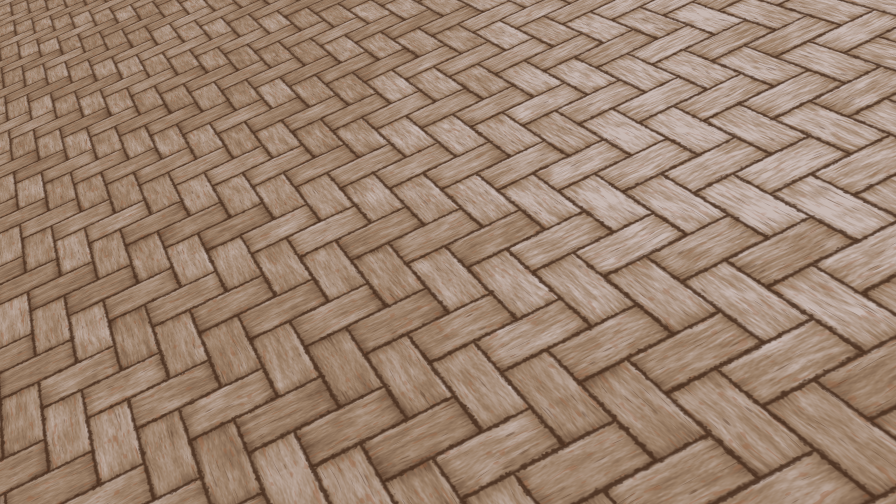
A Shadertoy shader for this texture:

```glsl
// A woven mat of flat wooden strips in a two-over-two twill, seen at an angle.
// The canvas is projected onto the mat plane, split into 2x1 herringbone floats,
// and each float gets fibrous grain, a bowed profile, ragged gaps and a soft sheen.

// Projection: steps of one strip at the canvas centre (unit: canvas height)
const vec2 STEP_A = vec2(0.0764, 0.0370);    // along the rising strips
const vec2 STEP_B = vec2(0.0424, -0.0435);   // along the falling strips
const vec2 CONVERGENCE = vec2(0.0047, -0.0442);
const vec2 WEAVE_SHIFT = vec2(-0.05, 0.24);

// Colours
const vec3 DARK  = vec3(0.30, 0.19, 0.125);
const vec3 TAN   = vec3(0.605, 0.495, 0.40);
const vec3 SHEEN = vec3(0.78, 0.72, 0.70);
const vec3 RUST  = vec3(0.60, 0.37, 0.24);

// Surface
const float GAP_WIDTH = 0.022;
const float GAP_RAGGED = 0.055;
const float BASE_TONE = 0.61;
const float STRIP_VARIATION = 0.15;
const float GRAIN_STRENGTH = 0.62;
const float GLOSS_STRENGTH = 0.24;
const vec2 GLOSS_CENTRE = vec2(0.62, 0.30);
const int SAMPLES = 2;                       // per axis

float hash(vec2 p) {
    return fract(sin(dot(p, vec2(127.1, 311.7))) * 43758.547);
}

float noise(vec2 p) {
    vec2 i = floor(p), f = fract(p);
    f = f * f * (3.0 - 2.0 * f);
    return mix(mix(hash(i), hash(i + vec2(1, 0)), f.x),
               mix(hash(i + vec2(0, 1)), hash(i + vec2(1, 1)), f.x), f.y);
}

// Inverse perspective: canvas position to strip coordinates
vec2 toWeave(vec2 q) {
    float det = STEP_A.x * STEP_B.y - STEP_A.y * STEP_B.x;
    vec2 m = vec2(q.x * STEP_B.y - q.y * STEP_B.x,
                  STEP_A.x * q.y - STEP_A.y * q.x) / det;
    return m / max(1.0 - dot(CONVERGENCE, m), 0.05) + WEAVE_SHIFT;
}

// Tone 0..1 to wood colour
vec3 woodRamp(float tone) {
    vec3 c = mix(DARK, TAN, clamp(tone / 0.6, 0.0, 1.0));
    return mix(c, SHEEN, clamp((tone - 0.6) / 0.4, 0.0, 1.0));
}

vec3 mat(vec2 q, float pixel) {
    vec2 weave = toWeave(q);
    vec2 cell = floor(weave), f = weave - cell;

    // Find the visible float; s.x runs 0..2 along it, s.y 0..1 across it
    float k = mod(cell.x - cell.y, 4.0);
    bool rising = k < 1.5;
    vec2 s, id;
    if (rising) {
        s = vec2(k + f.x, f.y);
        id = cell - vec2(k, 0.0);
    } else {
        s = vec2(3.0 - k + f.y, 1.0 - f.x);
        id = cell - vec2(0.0, 3.0 - k);
    }
    float seed = hash(id + (rising ? 0.0 : 57.3));
    vec2 origin = vec2(seed * 91.0, hash(id + 8.7) * 67.0);

    // Fibres: stretched noise, slightly wavy, plus blotches and fine pits
    float wave = 0.08 * (noise(s * vec2(1.5, 2.0) + origin) - 0.5);
    vec2 g = vec2(s.x, s.y + wave);
    float coarse = noise(g * vec2(1.8, 9.0) + origin);
    float fine = noise(g * vec2(4.0, 27.0) + origin + 13.0);
    float pits = noise(g * vec2(16.0, 46.0) + origin + 29.0);
    float blotch = noise(s * vec2(2.2, 2.6) + origin + 41.0);
    float grain = 0.3 * coarse + 0.3 * fine + 0.2 * pits + 0.2 * blotch - 0.5;

    // Bowed profile: ends dip under the crossing strips, lower side falls off
    float endDistance = min(s.x, 2.0 - s.x);
    float tone = BASE_TONE + GRAIN_STRENGTH * grain;
    tone += STRIP_VARIATION * (seed - 0.5) + (rising ? -0.025 : 0.02);
    tone += 0.07 * (1.0 - (s.x - 1.0) * (s.x - 1.0));
    tone -= 0.16 * (1.0 - smoothstep(0.0, 0.28, endDistance));
    tone -= 0.14 * smoothstep(0.80, 1.0, s.y);
    tone += 0.07 * smoothstep(0.20, 0.06, s.y);

    // Broad sheen toward the light, broken up by the fibres
    vec2 toGloss = (q - GLOSS_CENTRE) * vec2(1.5, 1.9);
    float gloss = exp(-dot(toGloss, toGloss));
    tone += GLOSS_STRENGTH * gloss * (0.55 + 0.9 * fine) - 0.02;
    vec3 color = woodRamp(tone);

    // Sparse rusty flecks and split fibres
    float fleck = smoothstep(0.77, 0.90, noise(g * vec2(5.0, 19.0) + origin + 73.0));
    color = mix(color, RUST, 0.38 * fleck * (1.0 - 0.6 * gloss));
    float split = smoothstep(0.84, 0.95, noise(g * vec2(2.4, 32.0) + origin + 97.0));
    color = mix(color, DARK, 0.35 * split);

    // Ragged dark gap, heavier on the shaded side
    float chips = noise(s * 11.0 + origin) * noise(s * 27.0 + origin + 5.0);
    float side = min(s.y, (1.0 - s.y) * 0.75);
    float edge = min(side, endDistance) - GAP_RAGGED * chips;
    float soft = pixel * 0.6 + 0.018;
    float gap = 1.0 - smoothstep(GAP_WIDTH - soft, GAP_WIDTH + soft, edge);
    return mix(color, DARK * 0.9, 0.85 * gap);
}

void mainImage(out vec4 fragColor, in vec2 fragCoord) {
    vec3 sum = vec3(0.0);
    for (int y = 0; y < SAMPLES; y++)
    for (int x = 0; x < SAMPLES; x++) {
        vec2 offset = (vec2(x, y) + 0.5) / float(SAMPLES) - 0.5;
        vec2 q = (fragCoord + offset - 0.5 * iResolution.xy) / iResolution.y;
        // Size of one sample measured in strip widths
        float h = 1.0 / (iResolution.y * float(SAMPLES));
        float pixel = length(toWeave(q + vec2(0.0, h)) - toWeave(q));
        sum += mat(q, pixel);
    }
    fragColor = vec4(sum / float(SAMPLES * SAMPLES), 1.0);
}
```
